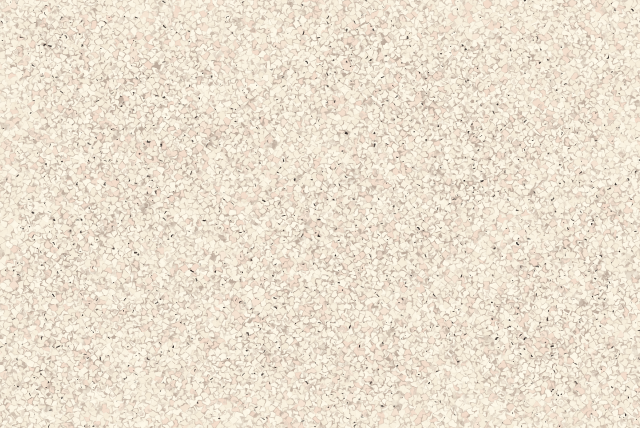
Write a Shadertoy shader that draws this texture.

```glsl
const vec3 CREAM = vec3(0.960, 0.920, 0.840);
const vec3 IVORY = vec3(1.000, 0.982, 0.925);
const vec3 BLUSH = vec3(0.955, 0.865, 0.795);
const vec3 BEIGE = vec3(0.870, 0.810, 0.750);
const vec3 SEAM  = vec3(0.740, 0.670, 0.610);
const vec3 MICA  = vec3(0.200, 0.170, 0.160);

const float GRAINS = 76.0;        // grains per canvas height
const float CHIPS = 150.0;        // fine chips per canvas height
const float SPECKS = 108.0;       // speck sites per canvas height
const float BLUSH_SHARE = 0.14;
const float BEIGE_SHARE = 0.14;
const float SPECK_SHARE = 0.10;
const float SEAM_WIDTH = 0.24;
const int SAMPLES = 3;            // supersampling per axis

vec3 hash3(vec2 p) {
    vec3 q = fract(p.xyx * vec3(0.1031, 0.1030, 0.0973));
    q += dot(q, q.yxz + 33.33);
    return fract((q.xxy + q.yzz) * q.zyx);
}

// Cellular noise: x = gap between the two nearest sites, yzw = random values of the cell
vec4 cellular(vec2 p) {
    vec2 base = floor(p);
    float nearest = 9.0, second = 9.0;
    vec3 id = vec3(0.0);
    for (int y = -1; y <= 1; y++)
    for (int x = -1; x <= 1; x++) {
        vec2 cell = base + vec2(x, y);
        vec3 h = hash3(cell + 17.0);
        float d = length(cell + h.xy - p);
        if (d < nearest) {
            second = nearest;
            nearest = d;
            id = hash3(cell + 91.0);
        } else {
            second = min(second, d);
        }
    }
    return vec4(second - nearest, id);
}

// Slow layered sines, roughly -1 to 1
float drift(vec2 p) {
    return (sin(p.x * 9.0 + 2.0 * sin(p.y * 7.0))
          + sin(p.y * 23.0 - p.x * 17.0 + 1.3)
          + sin(p.x * 41.0 + p.y * 37.0)) / 3.0;
}

// Small rotated ellipses scattered on a sparse grid
float speckMask(vec2 p, float density) {
    vec2 q = p * SPECKS;
    vec2 cell = floor(q);
    vec3 place = hash3(cell + 211.0);
    vec3 shape = hash3(cell + 307.0);
    vec2 d = q - cell - mix(vec2(0.3), vec2(0.7), place.xy);
    float angle = shape.x * 6.2832;
    d = mat2(cos(angle), -sin(angle), sin(angle), cos(angle)) * d;
    float radius = mix(0.13, 0.28, shape.y * shape.y);
    float dist = length(d * vec2(1.0, mix(1.0, 1.8, shape.z)));
    float present = step(place.z, SPECK_SHARE * density);
    return present * (1.0 - smoothstep(radius - 0.05, radius + 0.05, dist));
}

vec3 granite(vec2 p, float interior) {
    // Bend the grain outlines
    vec2 warped = p + 0.0022 * vec2(sin(p.y * 310.0 + 2.0 * sin(p.x * 190.0)),
                                    sin(p.x * 290.0 + 2.0 * sin(p.y * 210.0)));
    vec4 grain = cellular(warped * GRAINS);
    vec4 chip = cellular(warped * CHIPS + 53.0);
    float density = mix(0.75, 1.0, interior) * (1.0 + 0.3 * drift(p));

    // Pale grains, a few of them blushed
    vec3 color = mix(CREAM, IVORY, mix(grain.y, chip.z, 0.25));
    color = mix(color, BLUSH, step(grain.z, BLUSH_SHARE) * (0.5 + 0.5 * grain.w));

    // Muted fine chips
    float muted = step(chip.y, BEIGE_SHARE * density) * smoothstep(0.0, 0.15, chip.x);
    color = mix(color, BEIGE, muted * (0.5 + 0.5 * chip.w));

    // Broken seams between grains
    float seam = 1.0 - smoothstep(0.04, SEAM_WIDTH, grain.x);
    color = mix(color, SEAM, clamp(seam * chip.w * 1.15 * density, 0.0, 1.0));

    // Dark mineral specks
    return mix(color, MICA, speckMask(warped, density) * (0.65 + 0.35 * chip.z));
}

void mainImage(out vec4 fragColor, in vec2 fragCoord) {
    vec2 rim = min(fragCoord, iResolution.xy - fragCoord) / iResolution.y;
    float interior = smoothstep(0.0, 0.15, min(rim.x, rim.y));

    vec3 sum = vec3(0.0);
    for (int y = 0; y < SAMPLES; y++)
    for (int x = 0; x < SAMPLES; x++) {
        vec2 offset = (vec2(x, y) + 0.5) / float(SAMPLES) - 0.5;
        sum += granite((fragCoord + offset) / iResolution.y, interior);
    }
    fragColor = vec4(sum / float(SAMPLES * SAMPLES), 1.0);
}
```
